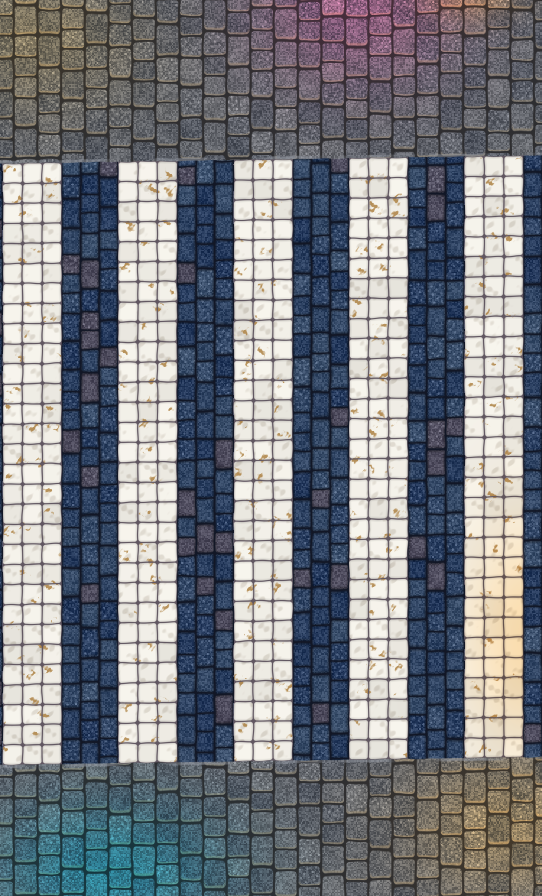
This pattern is drawn by a Shadertoy shader. Its source:

```glsl
#define PERIOD 0.1288
#define STRIPE_START 0.0030
#define STRIPE_WIDTH 0.0660
#define BAND_BASE 0.146
#define BAND_HEIGHT 0.6715
#define BAND_TILT 0.0149
#define WHITE_ROWS 30.0
#define BLUE_STONE vec2(0.02093, 0.0258)
#define GREY_STONE vec2(0.0264, 0.0275)
#define GRAIN 0.15

struct Stone { float dist; vec2 id; vec2 local; };

float hash(vec2 p) {
    vec3 a = fract(vec3(p.xyx) * 0.1031);
    a += dot(a, a.yzx + 33.33);
    return fract((a.x + a.y) * a.z);
}

vec2 hash2(vec2 p) {
    return vec2(hash(p), hash(p + 41.7));
}

float cellular(vec2 p) {
    vec2 cell = floor(p);
    float nearest = 2.0;
    for (int y = -1; y <= 1; y++)
    for (int x = -1; x <= 1; x++) {
        vec2 c = cell + vec2(x, y);
        nearest = min(nearest, length(c + hash2(c) - p));
    }
    return nearest;
}

float waves(vec2 p) {
    return sin(p.x + 1.7 * sin(p.y * 0.8)) * 0.5
         + sin(p.y * 1.9 + p.x * 0.7) * 0.3
         + sin(p.x * 3.1 - p.y * 2.3) * 0.2;
}

float glow(vec2 q, vec2 center, vec2 radius) {
    vec2 d = (q - center) / radius;
    return exp(-dot(d, d));
}

// Rounded stones in columns; stagger shifts and warps the rows of each column
Stone paving(vec2 q, vec2 size, float gap, float radius, float stagger) {
    float column = floor(q.x / size.x);
    float row = q.y / size.y;
    row += stagger * (0.5 * mod(column, 2.0) + 0.4 * hash(vec2(column, 7.0))
         + 0.22 * sin(q.y * 45.0 + column * 2.4));
    vec2 local = fract(vec2(q.x / size.x, row));
    vec2 box = abs(local - 0.5) * size - size * 0.5 + gap + radius;
    float d = length(max(box, 0.0)) + min(max(box.x, box.y), 0.0) - radius;
    return Stone(d, vec2(column, floor(row)), local);
}

float latticeDots(vec2 q) {
    vec2 g = mat2(0.8, 0.6, -0.6, 0.8) * q / 0.0065;
    return smoothstep(0.28, 0.12, length(fract(g) - 0.5));
}

vec3 whiteStones(vec2 q, float aa) {
    Stone s = paving(q, vec2(STRIPE_WIDTH / 3.0, BAND_HEIGHT / WHITE_ROWS), 0.0007, 0.003, 0.0);
    float tone = hash(s.id + 3.0);
    vec3 color = vec3(0.97, 0.96, 0.93) - 0.07 * tone * tone;
    color -= 0.10 * smoothstep(0.35, 0.85, waves(q * 190.0 + tone * 20.0)) * vec3(0.9, 1.0, 1.1);
    color *= 1.0 - 0.10 * smoothstep(-0.003, 0.0, s.dist);
    // Rust blotches
    vec2 wobble = 0.12 * vec2(waves(q * 310.0), waves(q.yx * 270.0));
    float rust = smoothstep(0.18, 0.08, cellular(q * vec2(26.0, 34.0) + wobble));
    rust *= smoothstep(-0.25, 0.45, waves(q * 430.0));
    color = mix(color, vec3(0.66, 0.48, 0.22), 0.8 * rust);
    return mix(vec3(0.38, 0.34, 0.38), color, smoothstep(aa, -aa, s.dist));
}

vec3 blueStones(vec2 q, float aa, float grain) {
    Stone s = paving(q, BLUE_STONE, 0.0009, 0.0022, 1.0);
    float tone = hash(s.id + 19.0);
    vec3 color = mix(vec3(0.14, 0.22, 0.36), vec3(0.23, 0.31, 0.42), tone);
    color = mix(color, vec3(0.31, 0.30, 0.37), step(0.88, hash(s.id + 57.0)));
    color += grain * GRAIN + 0.025 * waves(q * 140.0);
    color += 0.13 * latticeDots(q) * step(0.65, hash(s.id + 5.0));
    color *= 1.0 - 0.3 * smoothstep(-0.003, 0.0, s.dist);
    return mix(vec3(0.07, 0.09, 0.15), color, smoothstep(aa, -aa, s.dist));
}

vec3 greyStones(vec2 q, float aa, float grain) {
    Stone s = paving(q + vec2(0.011, 0.0), GREY_STONE, 0.0012, 0.0035, 1.0);
    float tone = hash(s.id + 31.0);
    vec3 color = mix(vec3(0.32, 0.34, 0.38), vec3(0.42, 0.43, 0.45), tone);
    color += grain * GRAIN * 1.2 + 0.03 * waves(q * 120.0);
    color += 0.12 * latticeDots(q) * step(0.7, hash(s.id + 9.0));
    float rim = smoothstep(0.0022, 0.0004, abs(s.dist + 0.0008)) * smoothstep(0.3, 0.05, s.local.y);
    color = mix(color, vec3(0.60, 0.55, 0.46), 0.6 * rim);
    color = mix(vec3(0.18, 0.18, 0.19), color, smoothstep(aa, -aa, s.dist));
    // Washes of coloured light
    color *= mix(vec3(1.0), vec3(1.30, 1.16, 0.88), glow(q, vec2(0.03, 0.96), vec2(0.13, 0.09)));
    color *= mix(vec3(1.0), vec3(1.55, 0.98, 1.22), glow(q, vec2(0.40, 1.0), vec2(0.11, 0.09)));
    color *= mix(vec3(1.0), vec3(1.35, 1.15, 0.85), glow(q, vec2(0.53, 1.01), vec2(0.06, 0.035)));
    color *= mix(vec3(1.0), vec3(0.45, 1.20, 1.32), glow(q, vec2(0.12, 0.025), vec2(0.13, 0.08)));
    color *= mix(vec3(1.0), vec3(1.48, 1.25, 0.88), glow(q, vec2(0.57, 0.08), vec2(0.12, 0.09)));
    return color;
}

void mainImage(out vec4 fragColor, in vec2 fragCoord) {
    vec2 q = fragCoord / iResolution.y;
    float aa = max(0.7 / iResolution.y, 0.0006);
    float grain = hash(floor(q * 620.0)) - 0.5;
    vec2 rough = q + 0.0006 * vec2(waves(q * 110.0), waves(q.yx * 130.0 + 4.0));

    // Tilted band with alternating stripes
    float y = rough.y - BAND_BASE - BAND_TILT * q.x;
    float x = mod(rough.x - STRIPE_START, PERIOD);
    float stripe = floor((rough.x - STRIPE_START) / PERIOD);
    float edge = abs(y - BAND_HEIGHT * 0.5) - BAND_HEIGHT * 0.5;
    float stripeEdge = abs(x - STRIPE_WIDTH * 0.5) - STRIPE_WIDTH * 0.5;

    vec3 white = whiteStones(vec2(x + stripe * STRIPE_WIDTH, y), aa);
    white *= mix(vec3(1.0), vec3(1.02, 0.91, 0.74), glow(q, vec2(0.59, 0.29), vec2(0.07, 0.13)));
    vec3 blue = blueStones(vec2(x - STRIPE_WIDTH + (stripe + 1.0) * BLUE_STONE.x * 3.0, y), aa, grain);
    vec3 band = mix(blue, white, smoothstep(aa, -aa, stripeEdge));

    // Outer paving and pale mortar along the band
    vec3 color = mix(greyStones(rough, aa, grain), band, smoothstep(aa, -aa, edge));
    float mortar = smoothstep(0.0026, 0.0006, abs(edge - 0.0015));
    color = mix(color, vec3(0.58, 0.60, 0.64), 0.55 * mortar * smoothstep(-0.5, 0.4, waves(q * 60.0)));
    fragColor = vec4(clamp(color, 0.0, 1.0), 1.0);
}
```
